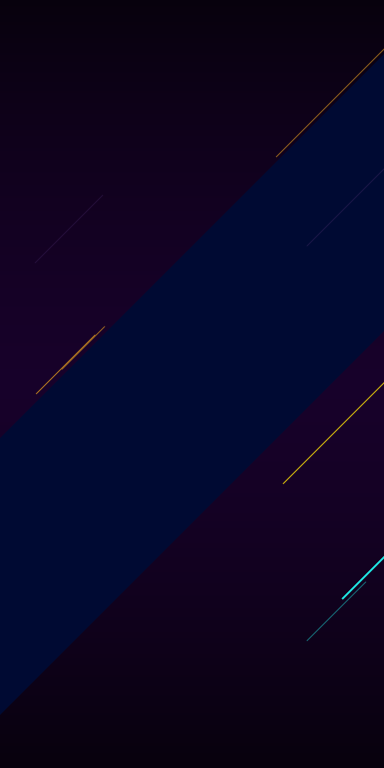
Give the GLSL for this background, as a WebGL 2 fragment shader.

```glsl
#version 300 es
precision highp float;
// Dark violet backdrop with a wide navy diagonal band and thin neon streaks.

uniform vec2 u_resolution;
out vec4 fragColor;

// Box-filtered coverage of a 45 degree streak rising right from its start.
float streak(vec2 p, vec2 start, float run, float halfWidth, float px) {
    vec2 q = p - start;
    float across = abs(q.y - q.x) * 0.70711;
    float along = (q.x + q.y) * 0.5;
    float body = clamp(halfWidth + 0.5 * px - across, 0.0, min(px, 2.0 * halfWidth)) / px;
    float ends = clamp(min(along, run - along) / px + 0.5, 0.0, 1.0);
    return body * ends;
}

void main() {
    // Canvas width is one unit.
    vec2 p = gl_FragCoord.xy / u_resolution.x;
    float px = 1.0 / u_resolution.x;

    // Violet gradient, brightest at mid height.
    float t = 1.0 - abs(2.0 * gl_FragCoord.y / u_resolution.y - 1.0);
    vec3 color = mix(vec3(0.028, 0.003, 0.05), vec3(0.092, 0.005, 0.165), t * (1.5 - 0.5 * t));

    // Navy band between two parallel diagonals.
    float bandDist = (abs(p.y - p.x - 0.4985) - 0.3605) * 0.70711;
    color = mix(color, vec3(0.0, 0.04, 0.2), clamp(0.5 - bandDist / px, 0.0, 1.0));

    // Barely visible violet streaks.
    vec3 haze = vec3(0.28, 0.16, 0.42);
    color = mix(color, haze, 0.3 * streak(p, vec2(0.091, 1.315), 0.177, 0.0013, px));
    color = mix(color, haze, 0.35 * streak(p, vec2(0.799, 1.359), 0.23, 0.0013, px));

    // Gold streaks along the upper edge of the band.
    vec3 gold = vec3(0.78, 0.53, 0.12);
    color = mix(color, gold, 0.7 * streak(p, vec2(0.719, 1.591), 0.3, 0.0013, px));
    color = mix(color, gold, 0.85 * streak(p, vec2(0.094, 0.974), 0.154, 0.0013, px));
    color = mix(color, gold, 0.75 * streak(p, vec2(0.161, 1.038), 0.112, 0.0013, px));

    // Yellow streak below the band.
    color = mix(color, vec3(0.8, 0.69, 0.05), streak(p, vec2(0.737, 0.74), 0.3, 0.0014, px));

    // Cyan pair in the lower right.
    vec3 cyan = vec3(0.12, 0.92, 0.9);
    color = mix(color, cyan, 0.45 * streak(p, vec2(0.799, 0.331), 0.154, 0.0014, px));
    color = mix(color, cyan, streak(p, vec2(0.891, 0.44), 0.15, 0.0025, px));

    fragColor = vec4(color, 1.0);
}
```
